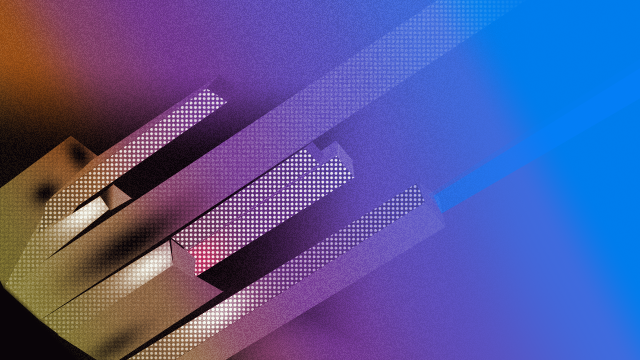
A Shadertoy shader for this background:

```glsl
// Slanted halftone-lit bars rising from a dark corner into a violet to blue gradient.

// Lengths are in percent of the canvas height.
const vec3 OLIVE  = vec3(0.52, 0.47, 0.20);
const vec3 TAN    = vec3(0.57, 0.41, 0.27);
const vec3 ORANGE = vec3(0.61, 0.31, 0.09);
const vec3 PLUM   = vec3(0.52, 0.25, 0.42);
const vec3 PURPLE = vec3(0.46, 0.22, 0.58);
const vec3 VIOLET = vec3(0.37, 0.31, 0.75);
const vec3 AZURE  = vec3(0.25, 0.42, 0.87);
const vec3 BLUE   = vec3(0.00, 0.49, 0.93);
const vec3 RAY    = vec3(0.02, 0.50, 1.00);
const vec3 ROSE   = vec3(0.95, 0.25, 0.48);
const vec3 SHADOW = vec3(0.035, 0.015, 0.03);
const vec3 LIGHT  = vec3(0.96, 0.97, 0.94);
const vec2 ALONG  = vec2(0.85, 0.53);  // direction of the bars
const float DOT_PITCH = 1.22;
const float GRAIN = 0.09;

float hash(vec2 p) {
    vec3 q = fract(p.xyx * 0.1031);
    q += dot(q, q.yzx + 33.33);
    return fract((q.x + q.y) * q.z);
}

// Signed distance to the line a-b, positive on its right.
float rightOf(vec2 p, vec2 a, vec2 b) {
    vec2 e = normalize(b - a);
    return dot(p - a, vec2(e.y, -e.x));
}

// Coverage of a convex quad with clockwise corners.
float quad(vec2 p, vec2 a, vec2 b, vec2 c, vec2 d) {
    float inside = min(min(rightOf(p, a, b), rightOf(p, b, c)),
                       min(rightOf(p, c, d), rightOf(p, d, a)));
    float aa = 100.0 / iResolution.y;
    return smoothstep(-0.6 * aa, 0.6 * aa, inside);
}

// Soft elliptical spot stretched along the bars.
float spot(vec2 p, vec2 center, vec2 radius) {
    p -= center;
    vec2 q = vec2(dot(p, ALONG), dot(p, vec2(-ALONG.y, ALONG.x))) / radius;
    return exp(-dot(q, q));
}

// Hue of the middle tone, running from the warm corner to blue.
vec3 tintAt(vec2 p) {
    float t = dot(p, vec2(0.873, 0.487)) - 48.7;
    vec3 warm = mix(TAN, ORANGE, smoothstep(30.0, 75.0, p.y));
    vec3 c = mix(OLIVE, warm, smoothstep(-36.0, -4.0, t));
    c = mix(c, PLUM, smoothstep(-4.0, 17.0, t));
    c = mix(c, PURPLE, smoothstep(14.0, 36.0, t));
    c = mix(c, VIOLET, smoothstep(32.0, 70.0, t));
    c = mix(c, AZURE, smoothstep(62.0, 104.0, t));
    return mix(c, BLUE, smoothstep(101.0, 117.0, t));
}

void paint(inout vec2 surface, float mask, float tone, float dots) {
    surface = mix(surface, vec2(tone, dots), mask);
}

void mainImage(out vec4 fragColor, in vec2 fragCoord) {
    vec2 p = fragCoord / iResolution.y * 100.0;

    // Backdrop: x is tone (0.5 shows the pure tint), y is halftone strength
    float open = smoothstep(72.0, 108.0, 0.107 * p.x + 1.247 * p.y);
    open = max(open, smoothstep(58.0, 105.0, p.x));
    open = max(open, smoothstep(28.0, 2.0, p.y) * smoothstep(50.0, 80.0, p.x));
    vec2 s = vec2(0.03 + 0.46 * open, 0.0);

    // Long beam with a shaded underside
    float shade = spot(p, vec2(36, 32), vec2(17, 4.8));
    paint(s, quad(p, vec2(1, 20), vec2(125, 102.3), vec2(150.5, 102.8), vec2(11, 11)), 0.56 - 0.52 * shade, 0.15);

    // Left block
    float hollow = max(spot(p, vec2(12.7, 46.3), vec2(4, 3)), spot(p, vec2(22, 57), vec2(3, 5)));
    paint(s, quad(p, vec2(-9, 41), vec2(19.7, 62.3), vec2(12, 40), vec2(1, 20)), 0.45 - 0.42 * hollow, 0.1);
    paint(s, quad(p, vec2(19.7, 62.3), vec2(28, 56), vec2(14, 44), vec2(13, 48)), 0.48 - 0.46 * hollow, 0.1);
    paint(s, quad(p, vec2(15, 46), vec2(24, 46), vec2(6, 22), vec2(1, 20)), 0.58, 0.3);

    // Upper bar
    paint(s, quad(p, vec2(60.9, 79.2), vec2(57.4, 75.5), vec2(13, 44), vec2(25.5, 55.5)), 0.52, 0.1);
    paint(s, quad(p, vec2(57.4, 75.5), vec2(63.4, 71.8), vec2(10.4, 35), vec2(13, 44)), 0.60 + 0.12 * smoothstep(15.0, 35.0, p.x), 0.8);
    paint(s, quad(p, vec2(60.9, 79.2), vec2(64.8, 76.2), vec2(63.4, 71.6), vec2(57.4, 75.5)), 0.42, 0.0);

    // Short bar
    paint(s, quad(p, vec2(27.8, 45.6), vec2(30.6, 42.1), vec2(3, 20), vec2(8, 33)), 0.56 + 0.42 * spot(p, vec2(24, 41), vec2(9, 4)), 0.3);
    paint(s, quad(p, vec2(31.5, 48.8), vec2(36.6, 44.9), vec2(30.6, 41.5), vec2(27.8, 45.6)), mix(0.1, 0.6, smoothstep(29.0, 32.0, p.x)), 0.0);

    // Middle pair
    paint(s, quad(p, vec2(93.3, 60.9), vec2(93.5, 56.7), vec2(51.4, 29.9), vec2(51, 31.5)), 0.53, 0.0);
    paint(s, quad(p, vec2(84.7, 59), vec2(88.7, 54.4), vec2(52, 30.6), vec2(47.5, 34)), 0.69, 1.0);
    paint(s, quad(p, vec2(86.8, 60.6), vec2(90, 57), vec2(88.7, 54.4), vec2(84.7, 59)), 0.49, 0.0);
    float frontLit = quad(p, vec2(93.5, 56.7), vec2(98.4, 50.7), vec2(54.4, 23.1), vec2(51.4, 29.9));
    paint(s, frontLit, 0.70, 1.0);
    paint(s, quad(p, vec2(93.3, 60.9), vec2(97.9, 55.6), vec2(98.4, 50.7), vec2(93.5, 56.7)), 0.57, 0.0);

    // Front block
    float body = quad(p, vec2(48, 27), vec2(62, 19), vec2(30, -2), vec2(16, 7));
    paint(s, body, 0.50 - 0.3 * spot(p, vec2(32, 4), vec2(9, 3)), 0.1);
    paint(s, quad(p, vec2(47, 33.3), vec2(48.1, 26.4), vec2(17.4, 6.3), vec2(11, 11)), 0.54 + 0.42 * spot(p, vec2(42, 26), vec2(10, 4)), 0.3);
    float cap = quad(p, vec2(47.5, 33.6), vec2(54.4, 28.2), vec2(53.9, 22.5), vec2(48.1, 26.4));
    paint(s, cap, 0.55, 0.0);

    // Lower right bar
    paint(s, quad(p, vec2(118.1, 43.8), vec2(123.8, 37), vec2(60.6, -1.2), vec2(46.3, -1.4)), 0.54, 0.0);
    paint(s, quad(p, vec2(115.7, 49.1), vec2(118.1, 43.8), vec2(46.3, -1.4), vec2(34.3, -0.5)), 0.60 + 0.38 * spot(p, vec2(60, 13), vec2(11, 5)), 0.7);
    paint(s, quad(p, vec2(116.4, 49.3), vec2(121.8, 45.4), vec2(123.8, 37), vec2(118.1, 43.8)), 0.52, 0.0);

    // Dark base, halftone and grain
    float left = 1.0 - smoothstep(85.0, 150.0, p.x);
    float halftone = 0.5 - length(fract(p / DOT_PITCH) - 0.5);
    s.x += 0.55 * s.y * (smoothstep(0.0, 0.35, halftone) - 0.55);
    s.x += GRAIN * (hash(floor(p * 4.32)) - 0.5) * (0.15 + 0.85 * left);
    s.x *= smoothstep(-1.0, 1.5, dot(p - vec2(1, 20), vec2(0.69, 0.724)));

    // Tone to colour
    vec3 tint = tintAt(p);
    float ray = quad(p, vec2(120.4, 45.6), vec2(183, 84.3), vec2(183, 75.7), vec2(122.7, 40.7));
    float halo = quad(p, vec2(119, 46), vec2(183, 87), vec2(183, 75.7), vec2(122.7, 40.7));
    tint = mix(tint, RAY, 0.15 * halo + 0.35 * ray);
    tint = mix(tint, ROSE, 0.8 * frontLit * (1.0 - cap) * spot(p, vec2(56, 28), vec2(7, 6)));
    float tone = mix(s.x, 0.5, 0.85 * smoothstep(122.0, 150.0, p.x));
    vec3 color = mix(SHADOW, tint, clamp(tone * 2.0, 0.0, 1.0));
    color = mix(color, LIGHT, clamp(tone * 2.0 - 1.0, 0.0, 1.0));
    fragColor = vec4(color, 1.0);
}
```
